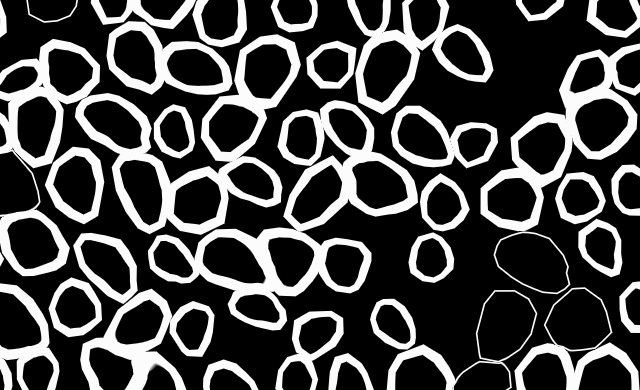
Write a Shadertoy shader that draws this pattern.

```glsl
const float TAU = 6.2831853;

vec3 hash3(vec2 p) {
    vec3 q = fract(p.xyx * vec3(0.1031, 0.1030, 0.0973));
    q += dot(q, q.yxz + 33.33);
    return fract((q.xxy + q.yzz) * q.zyx);
}

float smoothMax(float a, float b, float k) {
    float h = max(k - abs(a - b), 0.0) / k;
    return max(a, b) + h * h * k * 0.25;
}

// Corner k of an n-sided, egg-shaped ring
vec2 corner(vec2 id, float k, float n, vec3 shape) {
    vec3 rnd = hash3(id * 7.0 + vec2(k * 3.1, k + 40.0));
    float angle = TAU * (k + 0.5 * (rnd.x - 0.5)) / n;
    float radius = mix(0.37, 0.59, shape.x);
    radius *= 1.0 + 0.13 * cos(angle + TAU * shape.y)
                  + 0.07 * cos(3.0 * angle + TAU * shape.z)
                  + 0.10 * (rnd.y - 0.5);
    float stretch = mix(1.0, 1.28, shape.z);
    vec2 v = radius * vec2(cos(angle) / stretch, sin(angle) * stretch);
    float tilt = (shape.y - 0.5) * 2.6;
    return mat2(cos(tilt), sin(tilt), -sin(tilt), cos(tilt)) * v;
}

// Signed distance to the polygon of one cell
float cellDistance(vec2 p, vec2 id, vec3 shape) {
    float n = floor(mix(9.0, 21.0, shape.y * shape.y));
    float nearest = 1e3, side = 1.0;
    vec2 a = corner(id, n - 1.0, n, shape);
    for (float k = 0.0; k < n; k++) {
        vec2 b = corner(id, k, n, shape);
        vec2 edge = a - b, w = p - b;
        vec2 off = w - edge * clamp(dot(w, edge) / dot(edge, edge), 0.0, 1.0);
        nearest = min(nearest, dot(off, off));
        bvec3 crossing = bvec3(p.y >= b.y, p.y < a.y, edge.x * w.y > edge.y * w.x);
        if (all(crossing) || all(not(crossing))) side = -side;
        a = b;
    }
    return side * sqrt(nearest);
}

void mainImage(out vec4 fragColor, in vec2 fragCoord) {
    float pixel = 6.2 / iResolution.y;
    vec2 p = fragCoord * pixel + vec2(13.3, 7.4);

    // Two closest cells on a jittered, staggered grid
    float first = 9.0, second = 9.0, wall = 0.12;
    for (float j = -1.0; j <= 1.0; j++) {
        float row = floor(p.y) + j;
        float shift = 0.5 * mod(row, 2.0);
        for (float i = -1.0; i <= 1.0; i++) {
            vec2 id = vec2(floor(p.x - shift) + i, row);
            vec3 place = hash3(id + 11.0);
            if (place.z < 0.06) continue;
            vec3 shape = hash3(id + 83.0);
            vec2 q = p - id - vec2(0.5 + shift, 0.5) - 0.42 * (place.xy - 0.5);
            float d = cellDistance(q, id, shape);
            if (d < first) {
                second = first;
                first = d;
                float swell = 1.0 + 0.16 * cos(2.0 * atan(q.y, q.x) + TAU * place.x);
                wall = place.z > 0.95 ? 0.026 : mix(0.10, 0.145, shape.x) * swell;
            } else {
                second = min(second, d);
            }
        }
    }

    // Neighbours press flat against each other and share part of the wall
    float contact = 0.5 * (first - second) - 0.25 * wall;
    float outline = smoothMax(first, contact, 0.06);
    float ring = clamp(0.5 + min(-outline, outline + wall) / pixel, 0.0, 1.0);
    fragColor = vec4(vec3(0.99 * ring), 1.0);
}
```
